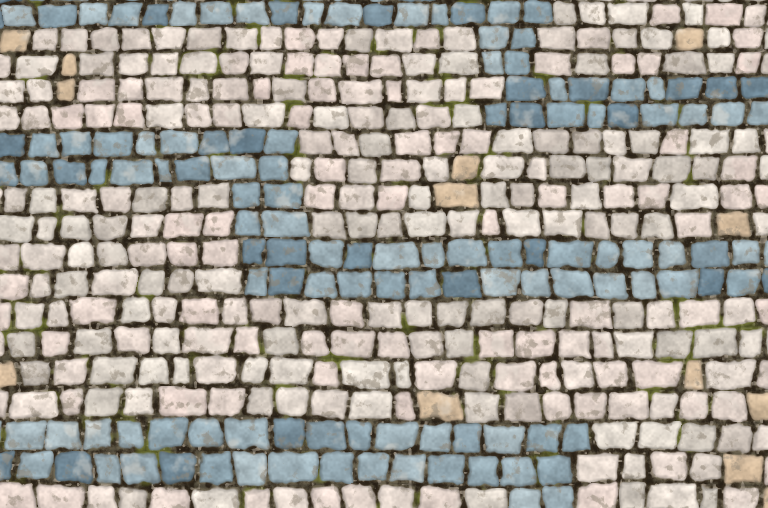
Reproduce this texture procedurally as a WebGL 2 fragment shader.

```glsl
#version 300 es
precision highp float;

uniform vec2 u_resolution;
out vec4 outColor;

// Layout, in units of the canvas height or of one row
const float ROWS_FAR = 20.2;       // row density at the top edge
const float ROWS_SHRINK = 2.45;    // loss of density toward the bottom
const float COLUMNS_FAR = 16.0;
const float COLUMNS_SHRINK = 0.16; // per row
const float STONE_ASPECT = 1.2;
const float WIDTH_JITTER = 0.5;
const float EDGE_SLANT = 0.18;
const float JOINT_MIN = 0.035;
const float JOINT_VARIATION = 0.055;
const float CHIPPING = 0.12;

// Colours
const vec3 ROSE = vec3(0.91, 0.835, 0.80);
const vec3 CREAM = vec3(0.92, 0.89, 0.845);
const vec3 ASH = vec3(0.77, 0.74, 0.70);
const vec3 OCHRE = vec3(0.84, 0.73, 0.59);
const vec3 BLUE_LIGHT = vec3(0.70, 0.755, 0.77);
const vec3 BLUE = vec3(0.56, 0.645, 0.685);
const vec3 BLUE_DEEP = vec3(0.43, 0.52, 0.575);
const vec3 SOIL_DARK = vec3(0.18, 0.145, 0.10);
const vec3 SOIL_LIGHT = vec3(0.38, 0.35, 0.28);
const vec3 GRIT = vec3(0.58, 0.54, 0.48);
const vec3 MOSS = vec3(0.40, 0.43, 0.17);

float hash(vec2 p) {
  return fract(sin(dot(p, vec2(127.1, 311.7))) * 43758.55);
}

float noise(vec2 p) {
  vec2 i = floor(p), f = fract(p);
  f = f * f * (3.0 - 2.0 * f);
  return mix(mix(hash(i), hash(i + vec2(1, 0)), f.x),
             mix(hash(i + vec2(0, 1)), hash(i + vec2(1, 1)), f.x), f.y);
}

float fbm(vec2 p) {
  float sum = 0.0, amplitude = 0.5;
  for (int i = 0; i < 4; i++) {
    sum += amplitude * noise(p);
    p = mat2(1.6, 1.2, -1.2, 1.6) * p + 7.3;
    amplitude *= 0.5;
  }
  return sum / 0.9375;
}

// Slanted upright joint on the left of a stone
float uprightJoint(vec2 id, float v) {
  float shift = (hash(id + 3.7) - 0.5) * WIDTH_JITTER;
  return id.x + shift + (hash(id + 19.1) - 0.5) * EDGE_SLANT * 2.0 * v;
}

// Two rows on the left, a two-row link, then two rows on the right
bool steppedBand(float row, float firstRow, float x, vec2 link) {
  float k = row - firstRow;
  if (k < 0.0 || k > 5.0) return false;
  return (k > 3.0 || x < link.y) && (k < 2.0 || x > link.x);
}

void main() {
  vec2 p = gl_FragCoord.xy / u_resolution.y;
  float pixel = 18.0 / u_resolution.y;

  // Rows grow toward the viewer and bend a little
  float t = 1.0 - p.y;
  float depth = (ROWS_FAR - ROWS_SHRINK * t) * t;
  depth += 0.28 * (noise(vec2(p.x * 4.0, t * 5.0)) - 0.5);
  float row = floor(depth), v = fract(depth) - 0.5;

  // Find the stone within its row
  float columns = COLUMNS_FAR - COLUMNS_SHRINK * row;
  float offset = hash(vec2(row, 5.3)) * 9.0;
  float u = p.x * columns + offset;
  vec2 id = vec2(floor(u), row);
  if (u < uprightJoint(id, v)) id.x -= 1.0;
  else if (u > uprightJoint(id + vec2(1, 0), v)) id.x += 1.0;
  float left = uprightJoint(id, v);
  float right = uprightJoint(id + vec2(1, 0), v);
  float centre = 0.5 * (left + right);

  // Rounded, uneven four-sided outline
  vec4 inset = JOINT_MIN + JOINT_VARIATION * vec4(hash(id + 1.3), hash(id + 2.9),
                                                  hash(id + 4.1), hash(id + 6.7));
  vec2 tilt = (vec2(hash(id + 8.3), hash(id + 9.7)) - 0.5) * 0.14 * (u - centre);
  float radius = 0.06 + 0.14 * hash(id + 11.9);
  vec2 q = vec2(max((left - u) * STONE_ASPECT + inset.x, (u - right) * STONE_ASPECT + inset.y),
                max(-v - 0.5 + inset.z + tilt.x, v - 0.5 + inset.w + tilt.y)) + radius;
  float d = length(max(q, 0.0)) + min(max(q.x, q.y), 0.0) - radius;
  d += CHIPPING * (noise(p * 42.0) - 0.5) + 0.06 * (noise(p * 110.0) - 0.5);

  // Stone colour
  float x = (centre - offset) / columns;
  bool isBlue = steppedBand(row, -1.0, x, vec2(0.96, 1.06))
             || steppedBand(row, 5.0, x, vec2(0.464, 0.575))
             || steppedBand(row, 15.0, x, vec2(1.01, 1.14));
  float pick = hash(id + 14.3), tone = hash(id + 23.9);
  vec3 pale = mix(mix(ROSE, CREAM, pick), ASH, 0.75 * smoothstep(0.5, 1.0, tone));
  pale = mix(pale, OCHRE, step(0.95, hash(id + 31.7)) * 0.8);
  vec3 blue = mix(mix(BLUE, BLUE_LIGHT, pick * 0.9), BLUE_DEEP, smoothstep(0.5, 1.0, tone));
  vec3 stone = isBlue ? blue : pale;

  // Weathered surface: blotches, stains, grain and worn rims
  vec2 surface = p + id * 0.37;
  float blotch = fbm(surface * 38.0);
  float grain = noise(p * 190.0) - 0.5;
  stone *= 1.0 + 0.34 * (blotch - 0.5) + 0.09 * grain;
  stone = mix(stone, CREAM, 0.45 * smoothstep(0.6, 0.8, fbm(surface * 24.0 + 40.0)));
  stone = mix(stone, GRIT, 0.55 * smoothstep(0.6, 0.78, fbm(surface * 55.0 + 90.0)));
  stone *= 1.0 - 0.22 * smoothstep(-0.12, 0.0, d);
  stone += 0.05 * smoothstep(0.1, -0.45, v) - 0.02;

  // Soil, grit and moss in the joints
  vec3 soil = mix(SOIL_DARK, SOIL_LIGHT, smoothstep(0.3, 0.75, fbm(p * 85.0)));
  soil = mix(soil, GRIT, 0.8 * smoothstep(0.72, 0.9, noise(p * 130.0 + 5.0)));
  soil = mix(soil, MOSS, 0.7 * smoothstep(0.62, 0.78, fbm(p * 14.0 + 60.0)));
  soil *= 0.85 + 0.3 * smoothstep(0.14, 0.0, d);

  float cover = 1.0 - smoothstep(-pixel, pixel, d);
  outColor = vec4(clamp(mix(soil, stone, cover), 0.0, 1.0), 1.0);
}
```
